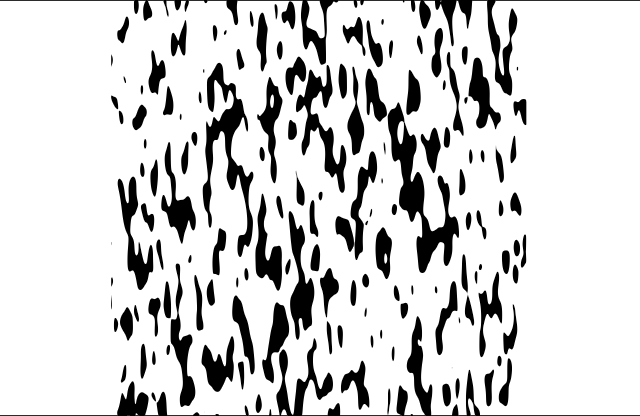
Write a WebGL 1 fragment shader that draws this texture.

```glsl
precision highp float;
// Black, upright blotches on a centred white square with blank side margins
// and hairlines along top and bottom. The blotches are the peaks of a sum of
// sine waves whose frequencies are spread wide across and narrow upward.

uniform vec2 u_resolution;

const float WAVES = 96.0;
const float TAU = 6.28319;

float hash(float n) {
  return fract(sin(n * 12.9898 + 4.1) * 43758.5);
}

// Layered sines of unit variance: x is the height, yz its gradient.
vec3 waveField(vec2 p) {
  vec3 field = vec3(0.0);
  for (float i = 0.0; i < WAVES; i++) {
    // Wave vectors follow a stretched Gaussian distribution.
    float radius = sqrt(-2.0 * log((i + 0.5) / WAVES));
    float angle = i * 2.39996 + 1.2 * hash(i + 31.0);
    vec2 wave = TAU * radius * vec2(18.5 * cos(angle), 5.8 * sin(angle));
    float phase = dot(wave, p) + TAU * hash(i + 7.0);
    field += vec3(sin(phase), wave * cos(phase));
  }
  return field * sqrt(2.0 / WAVES);
}

void main() {
  vec2 p = gl_FragCoord.xy / u_resolution.y;
  float pixel = 1.0 / u_resolution.y;
  float middle = 0.5 * u_resolution.x / u_resolution.y - 0.003;

  // Distance to the blotch outline, from height over slope.
  vec3 field = waveField(p - vec2(middle, 0.5));
  float outline = (field.x - 0.62) / max(length(field.yz), 12.0);
  float ink = clamp(outline / pixel + 0.5, 0.0, 1.0);

  // Keep the blotches inside the square.
  float inside = 0.499 - abs(p.x - middle);
  ink *= clamp(inside / pixel + 0.5, 0.0, 1.0);

  // Hairlines along the top and bottom edges.
  float edge = min(p.y, 1.0 - p.y);
  float hairline = clamp((0.002 - edge) / pixel + 0.5, 0.0, 1.0);
  ink = max(ink, hairline);

  gl_FragColor = vec4(vec3(1.0 - ink), 1.0);
}
```
